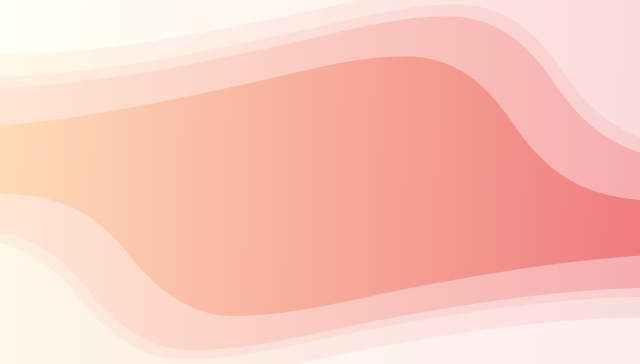
Reproduce this background procedurally as a WebGL 2 fragment shader.

```glsl
#version 300 es
precision highp float;
// Nested translucent waves flowing from cream to coral on a pale backdrop.
uniform vec2 u_resolution;
out vec4 fragColor;

// Smooth height profile through knots of (x, height, slope).
float profile(vec3 knots[5], float x) {
  vec3 a = knots[0], b = knots[1];
  for (int i = 1; i < 4; i++) {
    if (x > knots[i].x) {
      a = knots[i];
      b = knots[i + 1];
    }
  }
  float span = b.x - a.x;
  float t = clamp((x - a.x) / span, 0.0, 1.0);
  float s = 1.0 - t;
  return mix(a.y, b.y, t * t * (3.0 - 2.0 * t))
       + span * t * s * (a.z * s - b.z * t);
}

float upperEdge(float x) {
  return profile(vec3[5](
    vec3(-0.117, 0.646, 0.0), vec3(0.391, 0.772, 0.386),
    vec3(0.632, 0.845, 0.0), vec3(0.801, 0.662, -2.63),
    vec3(1.0, 0.45, -0.21)), x);
}

float lowerEdge(float x) {
  return profile(vec3[5](
    vec3(0.0, 0.468, -0.053), vec3(0.202, 0.299, -2.23),
    vec3(0.365, 0.132, 0.0), vec3(0.651, 0.212, 0.333),
    vec3(1.107, 0.304, 0.0)), x);
}

// Antialiased coverage of the positive side.
float cover(float d) {
  return clamp(0.5 + d / max(fwidth(d), 1e-5), 0.0, 1.0);
}

// Area between both edges, each displaced outward.
float band(vec2 p, vec2 up, vec2 down) {
  return cover(upperEdge(p.x - up.x) + up.y - p.y)
       * cover(p.y - lowerEdge(p.x + down.x) + down.y);
}

void main() {
  vec2 p = gl_FragCoord.xy / u_resolution;
  float t = clamp(p.x - 0.02 * (p.y - 0.5), 0.0, 1.0);

  // Backdrop
  vec3 color = mix(vec3(1.0, 1.0, 0.96), vec3(0.995, 0.92, 0.925), t);

  // Outermost veil: its edges level off beyond the crest and the trough
  float veil = cover(upperEdge(min(p.x - 0.111, 0.632)) + 0.205 - p.y)
             * cover(p.y - lowerEdge(max(p.x + 0.091, 0.365)) + 0.176);
  color = mix(color, mix(vec3(1.0, 0.97, 0.912), vec3(0.985, 0.86, 0.865), t), veil);

  // Thin rim, wide halo and saturated core
  color = mix(color, mix(vec3(1.0, 0.935, 0.87), vec3(0.976, 0.805, 0.81), t),
              band(p, vec2(0.078, 0.143), vec2(0.078, 0.119)));
  color = mix(color, mix(vec3(1.0, 0.905, 0.83), vec3(0.965, 0.68, 0.69), t),
              band(p, vec2(0.065, 0.11), vec2(0.065, 0.094)));
  color = mix(color, mix(vec3(1.0, 0.86, 0.72), vec3(0.94, 0.49, 0.49), t),
              band(p, vec2(0.0), vec2(0.0)));

  fragColor = vec4(color, 1.0);
}
```
